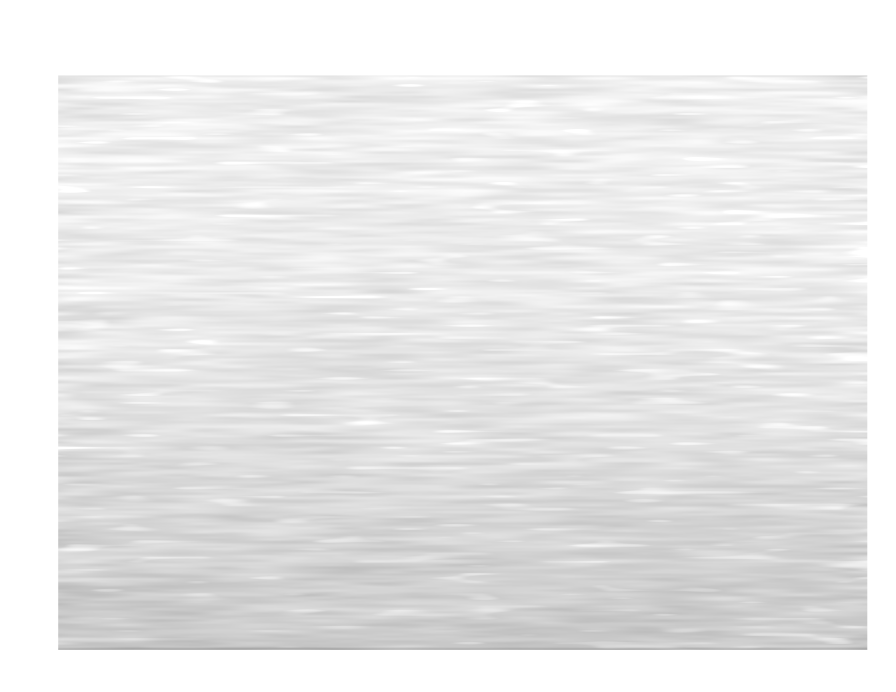
A Shadertoy shader for this texture:

```glsl
// Brushed pale metal sheet on a white page.
// Rows of one-dimensional noise, each shifted at random, make the long
// horizontal streaks; a vertical gradient shades the sheet to grey below.

const vec2 SHEET_MIN = vec2(0.065, 0.061);
const vec2 SHEET_MAX = vec2(0.968, 0.891);
const vec3 PAGE_WHITE = vec3(1.0);
const float TOP_GREY = 0.937;
const float BOTTOM_GREY = 0.783;

float hash(vec2 p) {
    return fract(sin(dot(p, vec2(12.9898, 78.233))) * 43758.5453);
}

// Smooth noise along one row, with its own random shift.
float rowNoise(float x, float row, float seed) {
    float shifted = x + 7.0 * hash(vec2(row, seed + 0.37));
    float cell = floor(shifted);
    float blend = smoothstep(0.0, 1.0, shifted - cell);
    return mix(hash(vec2(cell + seed, row)), hash(vec2(cell + 1.0 + seed, row)), blend);
}

// Streaks: scale.x cells along and scale.y rows per canvas height.
float streaks(vec2 p, vec2 scale, float seed) {
    vec2 q = p * scale;
    float row = floor(q.y);
    float blend = smoothstep(0.0, 1.0, q.y - row);
    return mix(rowNoise(q.x, row, seed), rowNoise(q.x, row + 1.0, seed), blend);
}

// Brushed grain centred near zero, with sparse bright glints.
float brushedGrain(vec2 p) {
    float grain = 0.025 * (streaks(p, vec2(5.0, 28.0), 3.0) - 0.5);
    grain += 0.045 * (streaks(p, vec2(7.0, 95.0), 11.0) - 0.5);
    grain += 0.075 * (streaks(p, vec2(13.0, 185.0), 23.0) - 0.5);
    grain += 0.035 * (streaks(p, vec2(22.0, 300.0), 37.0) - 0.5);
    float glint = smoothstep(0.70, 1.0, streaks(p, vec2(15.0, 170.0), 51.0));
    return grain + 0.075 * glint;
}

// Soft-edged box coverage.
float boxMask(vec2 p, vec2 low, vec2 high, vec2 soft) {
    vec2 inside = smoothstep(low - soft, low + soft, p)
                * (1.0 - smoothstep(high - soft, high + soft, p));
    return inside.x * inside.y;
}

void mainImage(out vec4 fragColor, in vec2 fragCoord) {
    vec2 uv = fragCoord / iResolution.xy;
    vec2 p = fragCoord / iResolution.y;
    vec2 sheet = (uv - SHEET_MIN) / (SHEET_MAX - SHEET_MIN);

    // Shading from light top to grey bottom
    float height = clamp(sheet.y, 0.0, 1.0);
    float shade = mix(BOTTOM_GREY, TOP_GREY, 1.0 - (1.0 - height) * (1.0 - height));

    // Streaks, a little stronger at the left and right ends
    float sideDistance = min(sheet.x, 1.0 - sheet.x);
    float gain = 1.0 + 0.45 * (1.0 - smoothstep(0.0, 0.07, sideDistance));
    shade += gain * brushedGrain(p);

    // Thin dark rims at the bottom and top
    shade -= 0.13 * (1.0 - smoothstep(0.0, 0.006, sheet.y));
    shade -= 0.05 * smoothstep(0.995, 1.0, sheet.y);

    float mask = boxMask(uv, SHEET_MIN, SHEET_MAX, 0.6 / iResolution.xy);
    vec3 color = mix(PAGE_WHITE, vec3(clamp(shade, 0.0, 1.0)), mask);
    fragColor = vec4(color, 1.0);
}
```
